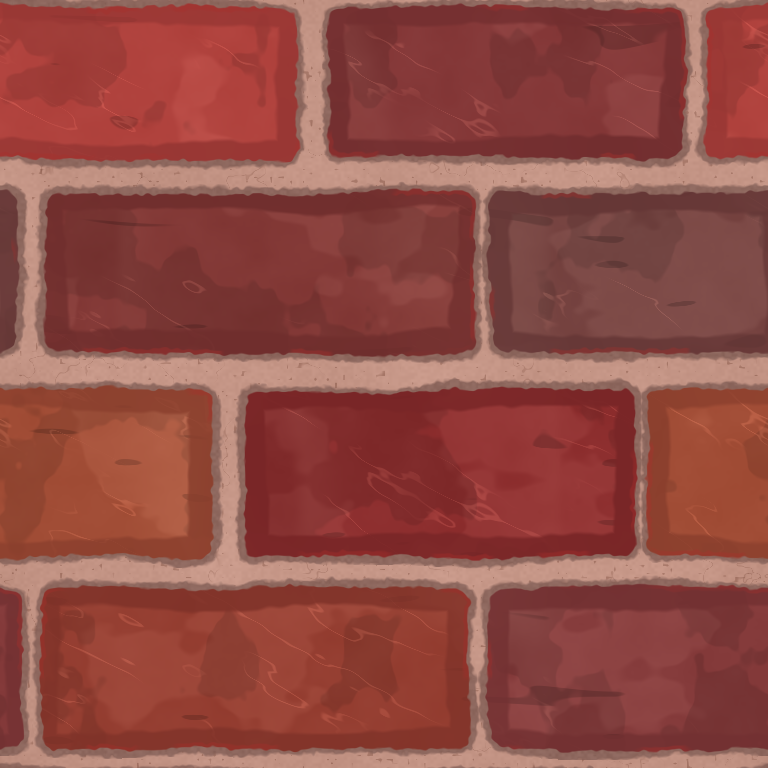
Reproduce this texture procedurally as a WebGL 2 fragment shader.

```glsl
#version 300 es
precision highp float;
// Painted brick wall: four uneven rows of two worn bricks in pale pink mortar, tiling.
uniform vec2 u_resolution;
out vec4 fragColor;

float hash(vec2 p) {
  return fract(sin(dot(p, vec2(127.1, 311.7))) * 43758.5);
}

// Value noise over the unit tile; whole cell counts make it wrap.
float noise(vec2 uv, vec2 cells) {
  vec2 p = uv * cells, i = floor(p), f = fract(p);
  f = f * f * (3.0 - 2.0 * f);
  vec2 a = mod(i, cells), b = mod(i + 1.0, cells);
  return mix(mix(hash(a), hash(vec2(b.x, a.y)), f.x),
             mix(hash(vec2(a.x, b.y)), hash(b), f.x), f.y);
}

float fbm(vec2 uv, vec2 cells) {
  float sum = 0.0, gain = 0.533;
  for (int i = 0; i < 4; i++) {
    sum += gain * noise(uv, cells);
    cells *= 2.0;
    gain *= 0.5;
  }
  return sum;
}

float roundBox(vec2 p, vec2 halfSize, float radius) {
  vec2 q = abs(p) - halfSize + radius;
  return length(max(q, 0.0)) + min(max(q.x, q.y), 0.0) - radius;
}

// Rows from the bottom up: two joint centres, then their half widths.
const vec4 joints[4] = vec4[4](
  vec4(0.039, 0.625, 0.013, 0.013), vec4(0.297, 0.835, 0.021, 0.008),
  vec4(0.040, 0.630, 0.017, 0.010), vec4(0.406, 0.904, 0.020, 0.015));
// Centre height and half height of each row.
const vec2 rows[4] = vec2[4](
  vec2(0.129, 0.105), vec2(0.383, 0.109), vec2(0.644, 0.105), vec2(0.892, 0.098));
const vec3 brickColors[8] = vec3[8](
  vec3(0.58, 0.24, 0.19), vec3(0.52, 0.23, 0.23),
  vec3(0.55, 0.18, 0.18), vec3(0.63, 0.30, 0.21),
  vec3(0.51, 0.22, 0.21), vec3(0.46, 0.26, 0.25),
  vec3(0.52, 0.22, 0.22), vec3(0.69, 0.26, 0.24));

void main() {
  vec2 uv = gl_FragCoord.xy / u_resolution;
  float px = 1.0 / u_resolution.y;

  // Hand-drawn wobble, then the row and brick under this point
  vec2 p = uv + 0.009 * (vec2(noise(uv, vec2(9.0)), noise(uv + 0.37, vec2(8.0))) - 0.5);
  float y = fract(p.y - 0.0125) + 0.0125;
  int row = clamp(int((y - 0.0125) * 4.0), 0, 3);
  vec4 joint = joints[row];
  float x = fract(p.x - joint.x), split = joint.y - joint.x;
  bool second = x > split;
  float left = second ? split + joint.w : joint.z;
  float right = second ? 1.0 - joint.z : split - joint.w;
  vec2 halfSize = vec2(0.5 * (right - left), rows[row].y);
  vec2 local = vec2(x - 0.5 * (left + right), y - rows[row].x);
  float smoothEdge = roundBox(local, halfSize, 0.017);
  float d = smoothEdge + 0.0045 * (noise(uv, vec2(130.0)) - 0.5)
          + 0.004 * (noise(uv, vec2(42.0)) - 0.5);

  // Mortar with soft stains, grain and dark pits
  float grain = noise(uv, vec2(240.0));
  vec3 mortar = vec3(0.77, 0.585, 0.525) + 0.07 * (fbm(uv, vec2(7.0)) - 0.5);
  mortar += 0.03 * (grain - 0.5);
  mortar -= 0.12 * smoothstep(0.86, 0.98, noise(uv + 0.21, vec2(190.0)));
  float crack = abs(fbm(uv, vec2(16.0)) - 0.5);
  mortar -= 0.07 * (1.0 - smoothstep(0.0, 0.008, crack)) * smoothstep(0.55, 0.7, noise(uv, vec2(19.0)));

  // Grey-brown outline of varying width
  float outlineWidth = 0.004 + 0.008 * noise(uv + 0.13, vec2(14.0)) + 0.003 * (grain - 0.5);
  float outline = 1.0 - smoothstep(-0.0012 - px, 0.0012 + px, d - outlineWidth);
  mortar = mix(mortar, vec3(0.53, 0.385, 0.35) + 0.05 * (grain - 0.5), 0.9 * outline);

  // Brick face: flat overlapping brush patches
  vec3 base = brickColors[row * 2 + (second ? 1 : 0)];
  vec3 brick = base;
  float patches = fbm(uv, vec2(6.0, 8.0));
  float blots = fbm(uv + vec2(0.43, 0.19), vec2(11.0, 9.0));
  brick += vec3(0.035, 0.035, 0.032) * smoothstep(0.50, 0.54, patches);
  brick *= 1.0 - 0.10 * smoothstep(0.55, 0.58, blots);
  brick += vec3(0.03, 0.035, 0.03) * smoothstep(0.3, 0.9, abs(local.x) / halfSize.x)
         * smoothstep(0.4, 0.6, noise(uv, vec2(9.0, 3.0)));
  brick += 0.03 * (fbm(uv, vec2(24.0)) - 0.5);

  // Fine pale veins running down to the right
  vec2 slant = vec2(uv.x + 2.0 * uv.y, uv.x);
  float vein = abs(fbm(slant, vec2(9.0, 6.0)) - 0.5);
  float veinMask = smoothstep(0.45, 0.75, noise(uv + 0.31, vec2(13.0)));
  brick += vec3(0.09, 0.065, 0.055) * veinMask * (1.0 - smoothstep(0.002, 0.012 + px, vein));

  // Short dark brush strokes
  float stroke = noise(uv + vec2(0.11, 0.03 * noise(uv, vec2(5.0))), vec2(11.0, 52.0));
  brick *= 1.0 - 0.16 * smoothstep(0.90, 0.93, stroke);

  // Darker painted border with a ragged inner edge, and a warm chipped rim
  float bandWidth = 0.015 + 0.016 * noise(uv, vec2(7.0)) + 0.005 * noise(uv, vec2(60.0));
  float band = smoothstep(-0.003, 0.003, smoothEdge + bandWidth);
  brick = mix(brick, base * vec3(0.86, 0.82, 0.84), band * (0.7 + 0.3 * noise(uv, vec2(5.0))));
  float rim = smoothstep(-0.007, -0.004, d) * smoothstep(0.6, 0.72, noise(uv + 0.53, vec2(15.0)));
  brick = mix(brick, mix(base, vec3(0.60, 0.16, 0.15), 0.6), 0.7 * rim);

  float coverage = 1.0 - smoothstep(-px, px, d);
  fragColor = vec4(mix(mortar, brick, coverage), 1.0);
}
```
